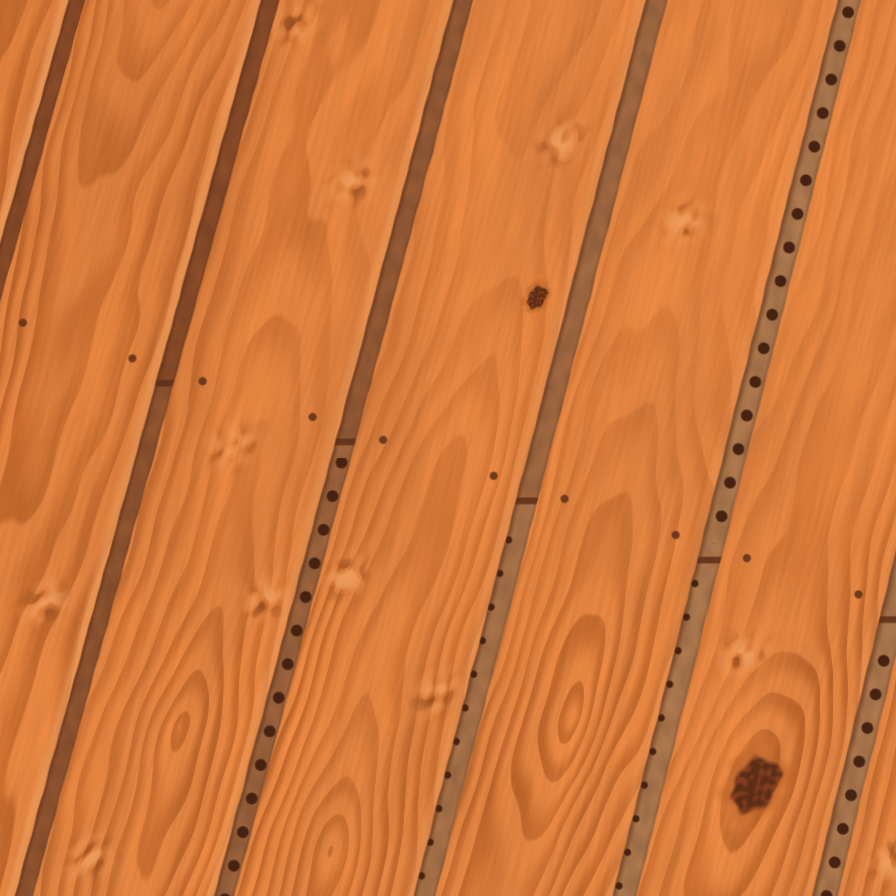
Reproduce this texture procedurally as a WebGL 2 fragment shader.

```glsl
#version 300 es
precision highp float;
// Leaning pine boards with open grooves between them. A sheared, slightly
// converging coordinate numbers the boards; each gets warped growth rings,
// nails, knots and scuffs, and the grooves get joints and rows of holes.
uniform vec2 u_resolution;
out vec4 fragColor;

const float LEAN = 0.265;        // sideways run of a board per unit of height
const float HOLE_STEP = 0.0375;
const vec3 PINE = vec3(0.885, 0.515, 0.255);
const vec3 PALE = vec3(0.93, 0.61, 0.36);
const vec3 LATEWOOD = vec3(0.70, 0.36, 0.14);
const vec3 GROOVE_DARK = vec3(0.51, 0.28, 0.15);
const vec3 GROOVE_GREY = vec3(0.65, 0.45, 0.29);
const vec3 SHADOW = vec3(0.36, 0.18, 0.09);

float hash(vec2 p) {
    vec3 q = fract(vec3(p.xyx) * 0.1031);
    q += dot(q, q.yzx + 33.33);
    return fract((q.x + q.y) * q.z);
}

vec2 gradient(vec2 cell) {
    float angle = 6.2832 * hash(cell);
    return vec2(cos(angle), sin(angle));
}

// Gradient noise, roughly -0.7 to 0.7
float noise(vec2 p) {
    vec2 i = floor(p), f = p - i;
    vec2 w = f * f * f * (f * (f * 6.0 - 15.0) + 10.0);
    vec2 e = vec2(1.0, 0.0);
    float low = mix(dot(gradient(i), f), dot(gradient(i + e), f - e), w.x);
    float high = mix(dot(gradient(i + e.yx), f - e.yx), dot(gradient(i + 1.0), f - 1.0), w.x);
    return mix(low, high, w.y);
}

// Disc at an offset measured along the lean of the boards
float slantedDot(float across, float rise, float radius, float blur) {
    float d = length(vec2(across + LEAN * rise, rise)) - radius;
    return 1.0 - smoothstep(-blur, blur, d);
}

// Growth rings: ovals about the heart that open into long straight grain
float ringField(vec2 q, float seed) {
    float bend = 0.16 * noise(vec2(seed * 7.3, q.y * 0.45));
    float run = 0.42 * q.y / (1.0 + 0.8 * abs(q.y));
    float warp = 0.20 * noise(vec2(q.x * 1.7 + seed * 13.7, q.y * 0.5))
               + 0.035 * noise(vec2(q.x * 6.0 + seed * 5.1, q.y * 2.2));
    return length(vec2(q.x + bend, run)) + warp;
}

float latewood(float rings) {
    float t = fract(rings), blur = clamp(fwidth(rings), 0.08, 0.4);
    return smoothstep(0.25, 0.85, t) * (1.0 - smoothstep(1.0 - blur, 1.0, t));
}

vec3 addKnot(vec3 color, vec2 q, float radius) {
    float d = length(q * vec2(1.0, 0.85)) / radius + 0.5 * noise(q * 1.2 / radius);
    color = mix(color, LATEWOOD, 0.6 * (1.0 - smoothstep(0.9, 1.7, d)));
    vec3 core = mix(SHADOW, vec3(0.52, 0.24, 0.12), smoothstep(-0.2, 0.4, noise(q * 3.0 / radius)));
    return mix(color, core, 1.0 - smoothstep(0.8, 1.1, d));
}

// Sparse chipped spots, pale with brown edges
vec3 addScuffs(vec3 color, vec2 q, float seed) {
    vec2 cell = vec2(seed + 20.0, floor(q.y / 1.1));
    vec2 center = vec2(hash(cell) - 0.5, 0.3 + 0.5 * hash(cell + 31.0)) * vec2(0.7, 1.1);
    vec2 d = vec2(q.x, q.y - cell.y * 1.1) - center;
    float spot = step(0.5, hash(cell + 57.0)) * exp(-110.0 * dot(d, d));
    float chip = noise(q * vec2(15.0, 11.0) + seed);
    color = mix(color, PALE, spot * smoothstep(-0.1, 0.25, chip));
    return mix(color, LATEWOOD * 0.85, spot * smoothstep(0.1, 0.35, -chip));
}

vec3 boardColor(vec2 uv, float board, float f, float pitch, float blur) {
    const float HEART[7] = float[7](0.4, 1.1, 0.19, 0.05, 0.2, 0.125, 0.6);
    float heart = HEART[int(clamp(board + 1.0, 0.0, 6.0))];
    vec2 q = vec2(f - 0.5, (uv.y - heart) / 0.214);
    float strength = 0.30 + 0.55 * max(1.0 - uv.x * 2.0, smoothstep(0.65, 0.1, uv.y));
    strength *= 0.75 + 0.6 * noise(vec2(f * 3.0 + board * 9.0, uv.y * 2.5));
    vec3 color = mix(PINE, LATEWOOD, 0.16 * smoothstep(0.6, 0.0, uv.x) * uv.y);
    color = mix(color, LATEWOOD, strength * latewood(ringField(q, board) * 14.0));
    // Long fibres and soft mottling
    color *= 1.0 + 0.06 * noise(vec2(f * 45.0 + board * 17.0, uv.y * 14.0))
                 + 0.07 * noise(vec2(f * 4.0 + board * 3.0, uv.y * 3.0));
    color = addScuffs(color, q, board);
    if (board == 4.0) color = addKnot(color, q - vec2(0.02, 0.0), 0.12);
    if (board == 2.0) color = addKnot(color, q - vec2(0.285, 2.89), 0.05);
    // Two nails per board, in a row that slopes across the boards
    for (int i = 0; i < 2; i++) {
        float across = (f - mix(0.19, 0.80, float(i))) * pitch;
        float rise = (uv.y - 0.648 + 0.325 * (uv.x - across)) / 1.088;
        color = mix(color, SHADOW, 0.85 * slantedDot(across, rise, 0.0045, blur));
    }
    return color;
}

vec3 grooveColor(vec2 uv, float index, float across, float halfWidth, float blur) {
    float rise = uv.y - 0.632 + 0.325 * (uv.x - across);
    bool below = rise < 0.0;
    vec3 color = mix(GROOVE_DARK, GROOVE_GREY, clamp((index - 0.7) / 3.0 + (below ? 0.1 : -0.1), 0.0, 1.0));
    color *= 1.0 + 0.12 * noise(uv * vec2(70.0, 45.0));
    float side = across / halfWidth;
    color = mix(color, SHADOW, 0.55 * smoothstep(-0.4, -1.0, side) + 0.25 * smoothstep(0.6, 1.0, side));
    // Punched holes, large or small by groove
    bool large = !below || abs(index - 3.5) > 1.0;
    float present = (below ? index > 1.5 : index == 4.0) ? 1.0 : 0.0;
    float holeRise = (fract(uv.y / HOLE_STEP + index * 0.3) - 0.5) * HOLE_STEP;
    float hole = slantedDot(across - (large ? 0.002 : -0.009), holeRise, large ? 0.0065 : 0.004, blur);
    color = mix(color, SHADOW * 0.75, present * hole * step(0.02, abs(rise)));
    return mix(color, SHADOW, 0.85 * (1.0 - smoothstep(0.004 - blur, 0.004 + blur, abs(rise))));
}

void main() {
    vec2 uv = gl_FragCoord.xy / u_resolution;
    float blur = max(1.0 / min(u_resolution.x, u_resolution.y), 0.0015);
    float pitch = mix(0.2235, 0.2155, uv.y);
    float n = (uv.x - mix(-0.197, 0.086, uv.y)) / pitch;
    float board = floor(n), index = round(n);
    float across = (n - index) * pitch;
    float halfWidth = mix(0.0092, 0.0142, index / 5.0) + 0.0012 * noise(uv * 38.0);

    vec3 color = boardColor(uv, board, n - board, pitch, blur);
    // Lit rim on the left of each groove, strongest on the left boards
    float rim = smoothstep(-0.014, -0.005, across + halfWidth) * step(across, 0.0);
    color = mix(color, PALE, rim * mix(0.75, 0.25, clamp(index / 4.0, 0.0, 1.0)));
    float groove = 1.0 - smoothstep(-blur, blur, abs(across) - halfWidth);
    color = mix(color, grooveColor(uv, index, across, halfWidth, blur), groove);
    fragColor = vec4(color, 1.0);
}
```
